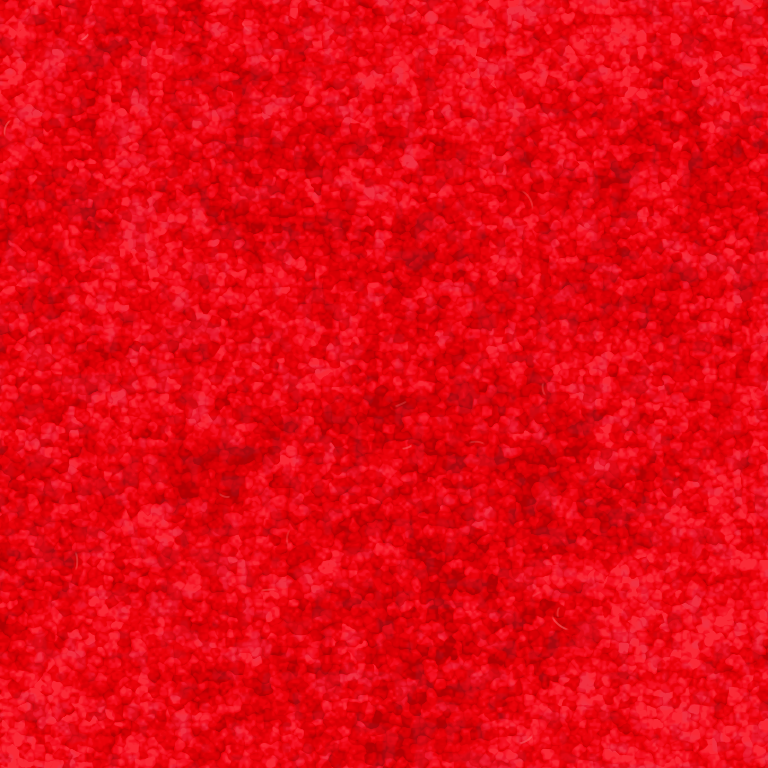
Give the GLSL for this texture, as a Shadertoy shader.

```glsl
vec3 hash3(vec2 p) {
    vec3 q = fract(p.xyx * vec3(.1031, .1030, .0973));
    q += dot(q, q.yxz + 33.33);
    return fract((q.xxy + q.yzz) * q.zyx);
}

// Smooth value noise in -1..1
float noise(vec2 p) {
    vec2 cell = floor(p), f = fract(p);
    f = f * f * (3. - 2. * f);
    float low = mix(hash3(cell).x, hash3(cell + vec2(1, 0)).x, f.x);
    float high = mix(hash3(cell + vec2(0, 1)).x, hash3(cell + 1.).x, f.x);
    return 2. * mix(low, high, f.y) - 1.;
}

// Tone of the rounded yarn tips: overlapping domes, each with its own shade
float tufts(vec2 p) {
    vec2 cell = floor(p);
    float total = 0., weights = 0.;
    for (int y = -1; y <= 1; y++)
    for (int x = -1; x <= 1; x++) {
        vec2 id = cell + vec2(x, y);
        vec3 rnd = hash3(id + 17.);
        vec2 offset = p - id - .1 - .8 * rnd.xy;
        float d2 = dot(offset, offset);
        float weight = exp(14. * (.35 * rnd.z - d2));
        float shade = 2.6 * hash3(id + 231.).y - 1.3;
        total += weight * (shade + 2.2 * (.27 - d2) + .5 * offset.y);
        weights += weight;
    }
    return total / weights;
}

// Coverage of one thin, bent loose fibre
float fibre(vec2 p, float seed, float pixel) {
    vec3 place = hash3(vec2(seed, 5.)), form = hash3(vec2(seed, 71.));
    float angle = 6.2832 * place.z, c = cos(angle), s = sin(angle);
    p = mat2(c, -s, s, c) * (p - place.xy);
    p.y -= (form.x - .5) * 70. * p.x * p.x;
    float reach = mix(.005, .016, form.y);
    float line = 1. - smoothstep(.0004, .0008 + pixel, abs(p.y));
    return line * (1. - smoothstep(.6 * reach, reach, abs(p.x))) * mix(.2, .5, form.z);
}

void mainImage(out vec4 fragColor, in vec2 fragCoord) {
    vec2 uv = fragCoord / iResolution.y;

    // Pile: tufts with uneven outlines, clumps, broad wear and fine fuzz
    vec2 warp = vec2(noise(uv * 130.), noise(uv * 130. + 57.));
    float tone = tufts(uv * vec2(88, 96) + .3 * warp);
    tone += .9 * noise(uv * vec2(42, 48) + 11.);
    tone += .7 * noise(uv * vec2(16, 20) + 83.);
    tone += .8 * noise(mat2(.8, .6, -.6, .8) * uv * vec2(5, 6) + 29.);
    tone += .8 * noise(uv * 230. + 140.);

    // Reds from deep gaps to lit tips
    vec3 color = mix(vec3(.70, 0, .01), vec3(.85, 0, .02), smoothstep(-2.6, -.8, tone));
    color = mix(color, vec3(.92, .01, .04), smoothstep(-.9, .1, tone));
    color = mix(color, vec3(.96, .06, .13), smoothstep(.1, 1., tone));
    color = mix(color, vec3(.98, .16, .21), smoothstep(.9, 2., tone));

    // Duller, cooler strands
    color += vec3(-.03, .03, .05) * smoothstep(.1, .6, noise(uv * 75. + 190.));

    // Loose pale fibres
    for (int i = 0; i < 16; i++)
        color = mix(color, vec3(.98, .5, .5), fibre(uv, float(i), 1. / iResolution.y));

    fragColor = vec4(clamp(color, 0., 1.), 1);
}
```
